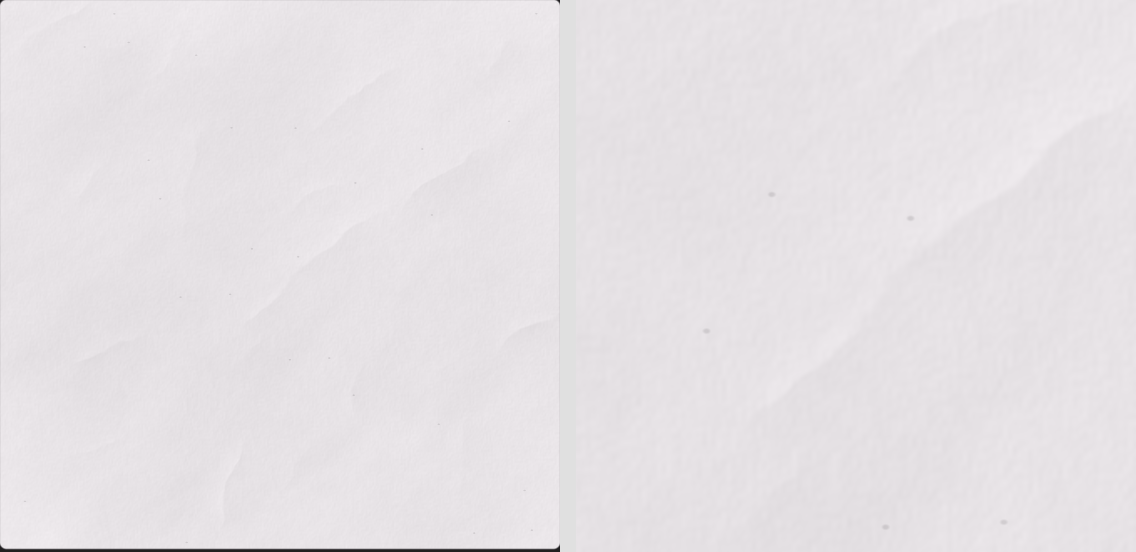
Left, the full canvas; right, a detail of the centre.
A Shadertoy shader for this texture:

```glsl
// Pale, softly crumpled paper with fine fibre grain, creases and a dark lower rim.

float hash(vec2 p) {
    vec3 q = fract(vec3(p.xyx) * 0.1031);
    q += dot(q, q.yzx + 33.33);
    return fract((q.x + q.y) * q.z);
}

float noise(vec2 p) {
    vec2 cell = floor(p), f = fract(p);
    f = f * f * (3.0 - 2.0 * f);
    float low = mix(hash(cell), hash(cell + vec2(1, 0)), f.x);
    float high = mix(hash(cell + vec2(0, 1)), hash(cell + vec2(1, 1)), f.x);
    return mix(low, high, f.y);
}

float fbm(vec2 p) {
    float sum = 0.0, weight = 0.5;
    for (int i = 0; i < 4; i++) {
        sum += weight * noise(p);
        p = mat2(1.6, 1.2, -1.2, 1.6) * p + 17.3;
        weight *= 0.5;
    }
    return sum;
}

// Fold with a lit upper-left flank and a shaded lower-right flank.
float crease(vec2 p, vec2 middle, float angle, float halfLength, float width) {
    vec2 along = vec2(cos(angle), sin(angle));
    vec2 q = p - middle;
    float t = dot(q, along) / halfLength;
    float d = dot(q, vec2(-along.y, along.x));
    d += 0.1 * halfLength * (t * t - 0.4);
    d += 0.022 * (noise(p * 17.0) - 0.5) + 0.007 * (noise(p * 65.0) - 0.5);
    float lit = exp(-max(d, 0.0) / width);
    float shade = -0.85 * exp(min(d, 0.0) / (width * 1.4));
    float ends = 1.0 - smoothstep(0.3, 1.0, abs(t));
    float strength = 0.3 + 0.9 * noise(p * 14.0 + 40.0);
    return mix(shade, lit, smoothstep(-0.003, 0.003, d)) * ends * strength;
}

// Broad folds, stretched along the rising diagonal.
float relief(vec2 p) {
    p += 0.09 * (vec2(fbm(p * 4.0), fbm(p * 4.0 + 31.0)) - 0.5);
    vec2 diagonal = mat2(0.77, -0.64, 0.64, 0.77) * p;
    return fbm(diagonal * vec2(3.2, 6.0) + 5.0);
}

float fibreGrain(vec2 p) {
    float fine = noise(p * vec2(330.0, 250.0)) - noise(p * vec2(330.0, 250.0) + vec2(0.8, -0.6));
    float coarse = noise(p * vec2(170.0, 120.0) + 9.0) - 0.5;
    float threads = noise(p * vec2(300.0, 60.0) + 70.0) - 0.5;
    return 0.011 * fine + 0.009 * coarse + 0.008 * threads * noise(p * 6.0);
}

float specks(vec2 p) {
    vec2 cell = floor(p * 16.0);
    vec2 centre = 0.2 + 0.6 * vec2(hash(cell + 3.0), hash(cell + 57.0));
    float d = length((fract(p * 16.0) - centre) * vec2(1.0, 1.4)) / 16.0;
    return step(0.9, hash(cell + 91.0)) * (1.0 - smoothstep(0.0008, 0.0032, d));
}

float roundedBox(vec2 p, vec2 halfSize, float radius) {
    vec2 q = abs(p) - halfSize + radius;
    return length(max(q, 0.0)) + min(max(q.x, q.y), 0.0) - radius;
}

void mainImage(out vec4 fragColor, in vec2 fragCoord) {
    vec2 p = fragCoord / iResolution.y;
    float aspect = iResolution.x / iResolution.y;

    // Soft light and shade over the sheet
    float light = 0.055 * (relief(p) - 0.47);
    light += 0.09 * (relief(p + vec2(0.012, -0.012)) - relief(p));
    light += 0.016 * (smoothstep(0.25, 0.75, length(p - vec2(0.55, 0.5))) - 0.4);

    // One long central fold, then scattered shorter ones
    light += 0.021 * crease(p, vec2(0.56, 0.51), 0.71, 0.27, 0.022);
    for (int i = 0; i < 16; i++) {
        vec2 cell = vec2(i % 4, i / 4);
        vec2 jitter = vec2(hash(cell + 11.0), hash(cell + 29.0));
        vec2 middle = (cell + 0.15 + 0.7 * jitter) / 4.0;
        float angle = mix(0.4, 1.7, hash(cell + 47.0));
        float halfLength = mix(0.05, 0.13, hash(cell + 63.0));
        float strength = mix(0.006, 0.025, hash(cell + 85.0));
        light += strength * crease(p, middle, angle, halfLength, 0.018);
    }

    light += fibreGrain(p) - 0.09 * specks(p);
    vec3 paper = vec3(0.908, 0.892, 0.904) + clamp(light, -0.12, 0.05);

    // Rounded corners and the thin rim below the sheet
    vec2 centre = vec2(0.5 * aspect, 0.503);
    float edge = roundedBox(p - centre, vec2(0.5 * aspect, 0.497), 0.012);
    vec3 rim = vec3(0.13, 0.12, 0.13);
    fragColor = vec4(mix(paper, rim, smoothstep(-0.0015, 0.0025, edge)), 1.0);
}
```
